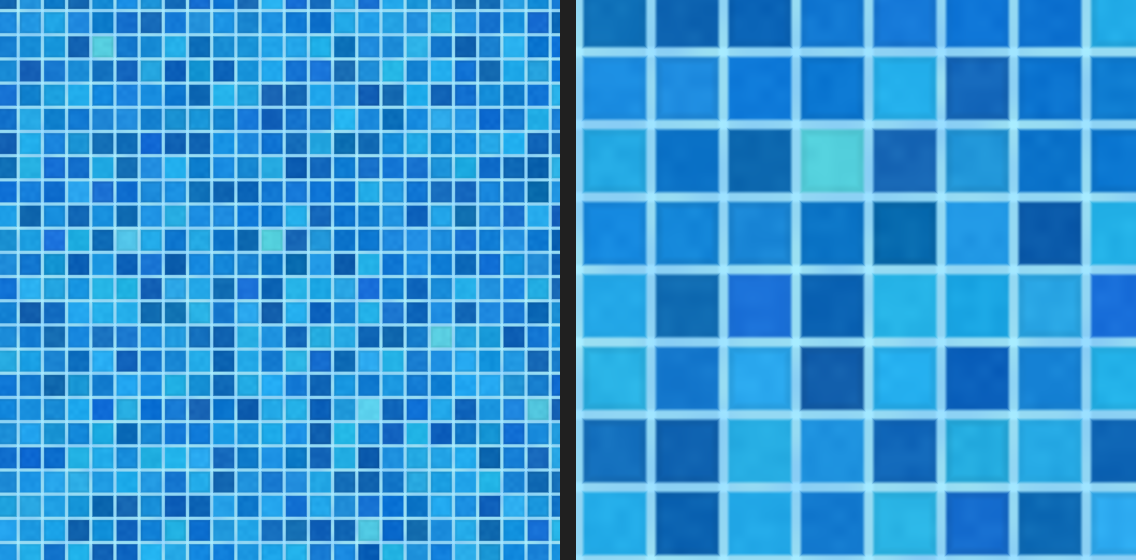
Left: the whole. Right: its middle third, enlarged.
This pattern is drawn by a Shadertoy shader. Its source:

```glsl
// Blue glass pool mosaic: square tiles in random blues between pale, soft grout lines.

// Integer hash giving three random values in 0..1
vec3 hash3(ivec2 cell, int seed) {
    uvec3 v = uvec3(ivec3(cell, seed) + 1024);
    v = v * 1664525u + 1013904223u;
    v.x += v.y * v.z; v.y += v.z * v.x; v.z += v.x * v.y;
    v ^= v >> 16u;
    v.x += v.y * v.z; v.y += v.z * v.x; v.z += v.x * v.y;
    return vec3(v >> 8u) / 16777216.0;
}

float valueNoise(vec2 p, int seed) {
    ivec2 i = ivec2(floor(p));
    vec2 f = fract(p);
    f = f * f * (3.0 - 2.0 * f);
    float low = mix(hash3(i, seed).x, hash3(i + ivec2(1, 0), seed).x, f.x);
    float high = mix(hash3(i + ivec2(0, 1), seed).x, hash3(i + ivec2(1, 1), seed).x, f.x);
    return mix(low, high, f.y);
}

// One glass colour per tile: four blues and a rare aqua, with a hue drift
vec3 tileColor(ivec2 cell) {
    vec3 pick = hash3(cell, 1);
    vec3 drift = hash3(cell, 2) - 0.5;
    vec3 color = vec3(0.06, 0.40, 0.71);
    if (pick.x > 0.21) color = vec3(0.07, 0.46, 0.82);
    if (pick.x > 0.45) color = vec3(0.10, 0.56, 0.86);
    if (pick.x > 0.73) color = vec3(0.14, 0.67, 0.91);
    if (pick.y > 0.988) color = vec3(0.34, 0.80, 0.90);
    return color + drift * vec3(0.05, 0.07, 0.06) + (pick.z - 0.5) * 0.04;
}

void mainImage(out vec4 fragColor, in vec2 fragCoord) {
    // Tile grid, with partial tiles at the borders
    vec2 p = fragCoord / iResolution.y * 23.16 - vec2(0.754, 0.723);
    ivec2 cell = ivec2(floor(p));
    vec2 edge = 0.5 - abs(fract(p) - 0.5);
    float soft = max(0.035, 0.8 * 23.16 / iResolution.y);

    // Glass with faint mottling and a slightly darker rim
    vec3 color = tileColor(cell);
    color += (valueNoise(p * 5.0, 3) - 0.5) * vec3(0.03, 0.04, 0.03);
    float rim = 1.0 - smoothstep(0.10, 0.20, min(edge.x, edge.y));
    color *= 1.0 - 0.07 * rim * hash3(cell, 4).x;

    // Grout, uneven along its length and brighter where lines cross
    vec2 lines = 1.0 - smoothstep(vec2(0.067 - soft), vec2(0.067 + soft), edge);
    vec3 grout = mix(vec3(0.53, 0.80, 0.96), vec3(0.61, 0.88, 0.95), valueNoise(p * 1.7, 5));
    grout += 0.06 * lines.x * lines.y;
    color = mix(color, grout, max(lines.x, lines.y));

    fragColor = vec4(clamp(color, 0.0, 1.0), 1.0);
}
```
